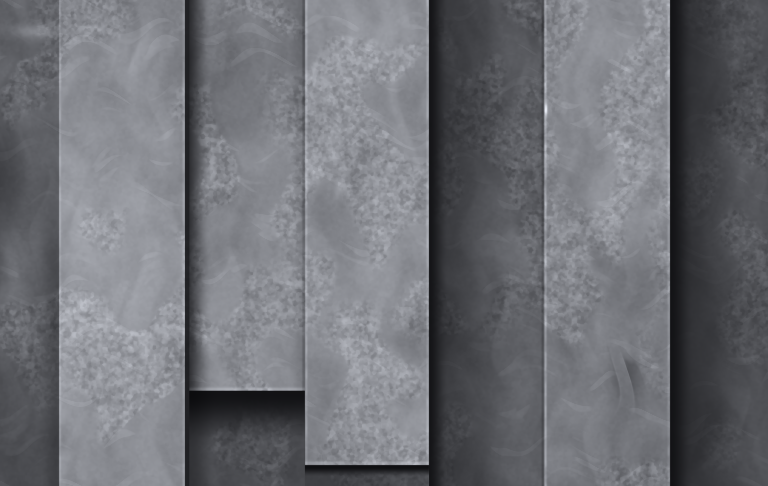
A WebGL 1 fragment shader for this texture:

```glsl
precision highp float;
uniform vec2 u_resolution;

// Slab layout: left, right, lower end (canvas fractions)
const vec3 SLAB_A = vec3(0.077, 0.241, -0.10);
const vec3 SLAB_B = vec3(0.241, 0.397, 0.196);
const vec3 SLAB_C = vec3(0.397, 0.5586, 0.043);
const vec3 SLAB_E = vec3(0.7085, 0.8725, -0.10);
const float SIDE_END = 0.2465;

// Surface tuning
const float MOTTLE = 0.13;
const float GRAIN = 0.075;
const float PATCH_LIGHT = 0.055;
const float RIM_WIDTH = 0.0016;
const vec3 COOL_TINT = vec3(0.985, 1.0, 1.03);

vec2 hash2(vec2 p) {
  vec3 q = fract(vec3(p.xyx) * vec3(0.1031, 0.1030, 0.0973));
  q += dot(q, q.yzx + 33.33);
  return fract((q.xx + q.yz) * q.zy);
}

// Smooth cellular noise: blends the random tones of nearby cells
float cells(vec2 p) {
  vec2 base = floor(p);
  vec2 f = p - base;
  float tone = 0.0;
  float total = 0.0;
  for (int j = -1; j <= 1; j++) {
    for (int i = -1; i <= 1; i++) {
      vec2 o = vec2(float(i), float(j));
      vec2 h = hash2(base + o);
      vec2 d = o + h - f;
      float w = exp(-5.0 * dot(d, d));
      tone += w * fract(h.x * 7.3 + h.y * 13.7);
      total += w;
    }
  }
  return tone / total;
}

float blob(vec2 p, vec2 center, vec2 radius) {
  vec2 d = (p - center) / radius;
  return exp(-dot(d, d));
}

float band(float x, float left, float right, float soft) {
  return smoothstep(left - soft, left + soft, x)
       * (1.0 - smoothstep(right - soft, right + soft, x));
}

float slab(vec2 uv, vec3 s, vec2 px) {
  return band(uv.x, s.x, s.y, px.x)
       * smoothstep(s.z - px.y, s.z + px.y, uv.y);
}

float rim(float x, float edge) {
  float d = (x - edge) / RIM_WIDTH;
  return exp(-d * d);
}

void main() {
  vec2 uv = gl_FragCoord.xy / u_resolution;
  vec2 px = 0.7 / u_resolution;
  vec2 p = gl_FragCoord.xy / u_resolution.x;
  float x = uv.x;
  float y = uv.y;

  // Plaster: broad clouds, trowel strokes and speckled worn patches
  vec2 warp = 0.012 * vec2(sin(p.y * 41.0 + sin(p.x * 23.0)), sin(p.x * 57.0 + p.y * 19.0));
  vec2 q = p + warp;
  float clouds = 0.6 * cells(q * 11.0) + 0.4 * cells(q * 29.0 + 17.0) - 0.5;
  float strokes = cells(q * vec2(75.0, 13.0) + 5.0) - 0.5;
  float speck = 0.5 * cells(p * 150.0) + 0.5 * cells(p * 270.0 + 31.0) - 0.5;
  float worn = smoothstep(0.50, 0.68, cells(q * vec2(17.0, 14.0) + 43.0));
  float chips = cells(vec2(x * 60.0, p.y * 80.0));
  float streak = smoothstep(0.76, 0.9, cells(q * vec2(28.0, 120.0) + 9.0));

  // Left recess
  float tone = mix(0.33, 0.40, smoothstep(0.1, 0.95, y));
  tone -= 0.13 * blob(uv, vec2(0.0, 0.62), vec2(0.035, 0.12));
  tone += 0.10 * blob(uv, vec2(0.02, 0.42), vec2(0.03, 0.16));
  tone += 0.13 * blob(uv, vec2(0.05, 0.935), vec2(0.04, 0.015));
  tone -= 0.07 * smoothstep(0.045, 0.075, x) * (1.0 - smoothstep(0.3, 0.8, y));

  // Opening below the short slab, shaded from above
  float drop = max(SLAB_B.z - y, 0.0);
  float opening = mix(0.07, 0.32, smoothstep(0.005, 0.12, drop));
  opening *= mix(0.65, 1.0, smoothstep(SIDE_END, 0.285, x));
  tone = mix(tone, opening, step(SLAB_A.y, x));

  // Deep recesses right of the tall slabs
  float recessD = x - SLAB_C.y;
  float toneD = 0.08 + 0.14 * smoothstep(0.0, 0.025, recessD)
              + 0.16 * smoothstep(0.01, 0.12, recessD);
  toneD += 0.025 * sin(y * 7.0 - 1.0) * smoothstep(0.0, 0.08, recessD);
  tone = mix(tone, toneD, step(SLAB_C.y, x));
  float recessF = x - SLAB_E.y;
  float toneF = 0.075 + 0.11 * smoothstep(0.0, 0.03, recessF)
              + 0.13 * smoothstep(0.01, 0.12, recessF);
  toneF += 0.04 * blob(uv, vec2(0.98, 0.62), vec2(0.06, 0.2));
  tone = mix(tone, toneF, step(SLAB_E.y, x));

  // Shadow under the middle slab
  float below = max(SLAB_C.z - y, 0.0);
  float under = mix(0.06, 0.28, smoothstep(0.004, 0.025, below));
  tone = mix(tone, under, band(x, SLAB_C.x, SLAB_C.y, px.x));

  // Raised faces
  float faceB = mix(0.54, 0.47, smoothstep(0.45, 1.0, y));
  faceB *= mix(0.28, 1.0, smoothstep(SIDE_END - 0.008, 0.276, x));
  faceB -= 0.055 * smoothstep(0.375, 0.394, x);
  faceB += 0.10 * exp(-pow((y - SLAB_B.z - 0.003) / 0.004, 2.0));
  tone = mix(tone, faceB, slab(uv, SLAB_B, px));

  float faceA = 0.585 - 0.06 * smoothstep(0.7, 1.0, y) - 0.025 * smoothstep(0.20, 0.24, x);
  tone = mix(tone, faceA, slab(uv, SLAB_A, px));
  tone = mix(tone, 0.13, band(x, SLAB_A.y, SIDE_END, px.x));

  float faceC = 0.555 - 0.035 * (1.0 - smoothstep(0.0, 0.4, y));
  faceC += 0.05 * blob(uv, vec2(0.45, 0.94), vec2(0.04, 0.07));
  faceC += 0.07 * blob(uv, vec2(0.447, 0.61), vec2(0.010, 0.018));
  faceC += 0.10 * exp(-pow((y - SLAB_C.z - 0.004) / 0.004, 2.0));
  tone = mix(tone, faceC, slab(uv, SLAB_C, px));

  float faceE = mix(0.48, 0.54, smoothstep(0.1, 0.65, y));
  float stain = blob(uv, vec2(0.732, 0.25), vec2(0.018, 0.035))
              + blob(uv, vec2(0.817, 0.24), vec2(0.022, 0.08));
  faceE -= 0.16 * stain * smoothstep(-0.25, 0.3, strokes + clouds);
  tone = mix(tone, faceE, slab(uv, SLAB_E, px));

  // Surface detail fades in shadow
  float lit = smoothstep(0.04, 0.5, tone);
  tone += lit * (MOTTLE * clouds + 0.05 * strokes + GRAIN * speck * (0.5 + worn));
  tone += lit * PATCH_LIGHT * (worn * (0.35 + 1.6 * speck) + 0.6 * streak - 0.2);

  // Worn, light corners
  float wear = 0.4 + 0.9 * chips;
  float corners = 0.08 * rim(x, SLAB_A.x + 0.001) + 0.07 * rim(x, SLAB_A.y - 0.002);
  corners += slab(uv, SLAB_C, px) * (0.10 * rim(x, SLAB_C.x + 0.002) + 0.09 * rim(x, SLAB_C.y - 0.002));
  corners += 0.15 * rim(x, SLAB_E.x + 0.002) + 0.08 * rim(x, SLAB_E.y - 0.002);
  tone += corners * wear;
  tone += 0.3 * blob(uv, vec2(0.711, 0.775), vec2(0.002, 0.012));
  tone -= 0.09 * rim(x, SLAB_C.x - 0.002) * step(SLAB_B.z, y);
  tone -= 0.07 * rim(x, SLAB_E.x - 0.002);

  vec3 color = tone * COOL_TINT + vec3(0.0, 0.0, 0.008);
  gl_FragColor = vec4(clamp(color, 0.0, 1.0), 1.0);
}
```
